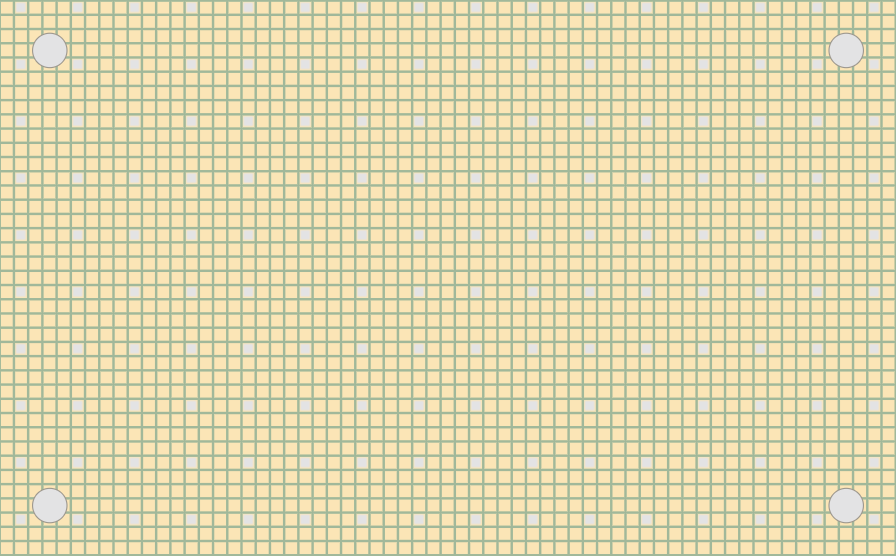
A WebGL 2 fragment shader for this pattern:

```glsl
#version 300 es
precision highp float;
// Cream tile grid with sage joints, pale inlays on every fourth tile and four corner discs.

uniform vec2 u_resolution;
out vec4 outColor;

// Antialiased coverage of a signed distance (negative is inside).
float coverage(float dist, float pixel) {
    return clamp(0.5 - dist / pixel, 0.0, 1.0);
}

void main() {
    // Tile units: 63 across the canvas, rows counted from the top.
    float pixel = 63.0 / u_resolution.x;
    vec2 tile = vec2(gl_FragCoord.x, u_resolution.y - gl_FragCoord.y) * pixel;

    vec3 cream = vec3(0.985, 0.898, 0.712);
    vec3 sage = vec3(0.630, 0.723, 0.603);
    vec3 pale = vec3(0.892, 0.890, 0.895);
    vec3 rim = vec3(0.620, 0.600, 0.560);

    vec3 color = cream;

    // Soft square inlay, one per block of 4 by 4 tiles.
    vec2 block = mod(tile - vec2(1.46, 0.52) + 2.0, 4.0) - 2.0;
    vec2 inlay = 1.0 - smoothstep(0.22, 0.46, abs(block));
    color = mix(color, pale, inlay.x * inlay.y);

    // Joints between tiles.
    vec2 toJoint = abs(fract(tile + vec2(0.52, 0.46)) - 0.5);
    float joint = coverage(min(toJoint.x, toJoint.y) - 0.086, pixel);
    color = mix(color, sage, joint);

    // Corner discs, mirrored about the centre, with a thin rim.
    vec2 center = 0.5 * u_resolution * pixel;
    vec2 corner = abs(tile - center) - vec2(28.0, 16.0);
    float disc = length(corner) - 1.25;
    color = mix(color, rim, coverage(disc, pixel));
    color = mix(color, pale, coverage(disc + 0.08, pixel));

    outColor = vec4(color, 1.0);
}
```
